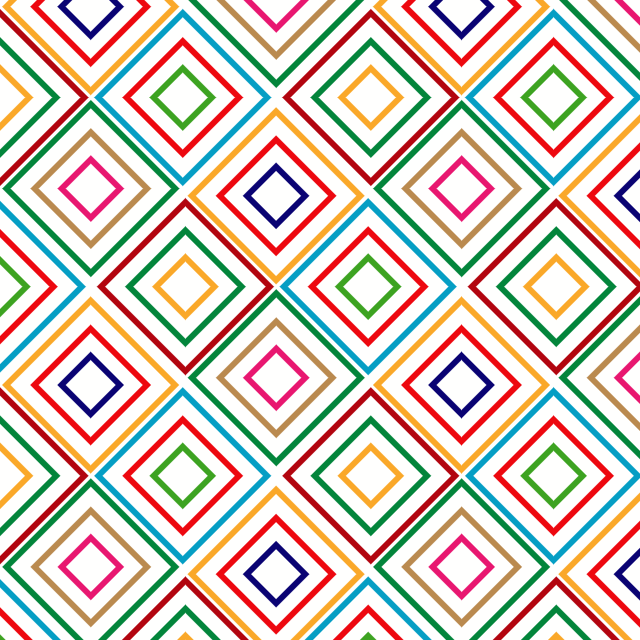
This pattern is drawn by a Shadertoy shader. Its source:

```glsl
// Four families of nested, coloured diamond outlines on white.
// Each family repeats on a centred rectangular lattice; rings are bands of
// the L1 (diamond) distance to the nearest lattice point.

const float UNIT = 1.0 / 768.0;                  // design grid, fraction of canvas height
const vec2  PERIOD = vec2(445.0, 454.0) * UNIT;  // lattice cell, one extra point at its middle
const float RING_RADIUS[3] = float[3](106.3, 72.5, 40.0); // outer tips, in grid steps
const float LINE_SPAN = 10.0 * UNIT;             // line width measured along a diagonal

const vec3 PAPER    = vec3(1.00, 1.00, 0.998);
const vec3 CYAN     = vec3(0.02, 0.62, 0.77);
const vec3 RED      = vec3(0.93, 0.03, 0.06);
const vec3 LIME     = vec3(0.24, 0.64, 0.13);
const vec3 DARK_RED = vec3(0.70, 0.02, 0.06);
const vec3 GREEN    = vec3(0.01, 0.52, 0.23);
const vec3 ORANGE   = vec3(0.98, 0.66, 0.16);
const vec3 TAN      = vec3(0.73, 0.54, 0.31);
const vec3 PINK     = vec3(0.91, 0.09, 0.44);
const vec3 NAVY     = vec3(0.04, 0.01, 0.45);

// One centre per family, and its inks from the outer ring to the inner ring
const vec2 CENTRE[4] = vec2[4](
    vec2(219.3, 651.0), vec2(445.0, 651.0), vec2(109.0, 541.7), vec2(331.3, 533.0));
const vec3 INK[12] = vec3[12](
    CYAN,     RED,   LIME,
    DARK_RED, GREEN, ORANGE,
    GREEN,    TAN,   PINK,
    ORANGE,   RED,   NAVY);

// L1 distance to the nearest point of a plain rectangular lattice
float latticeDistance(vec2 p) {
    vec2 q = abs((fract(p / PERIOD + 0.5) - 0.5) * PERIOD);
    return q.x + q.y;
}

// L1 distance to the nearest point of the centred lattice
float diamondDistance(vec2 p) {
    return min(latticeDistance(p), latticeDistance(p - 0.5 * PERIOD));
}

// Coverage of a diamond outline whose outer tip lies at radius
float ringMask(float dist, float radius, float pixel) {
    float middle = radius - 0.5 * LINE_SPAN;
    float edge = (abs(dist - middle) - 0.5 * LINE_SPAN) * inversesqrt(2.0);
    return 1.0 - smoothstep(-0.7 * pixel, 0.7 * pixel, edge);
}

void mainImage(out vec4 fragColor, in vec2 fragCoord) {
    float pixel = 1.0 / iResolution.y;
    vec2 p = fragCoord * pixel;
    vec3 color = PAPER;

    for (int family = 0; family < 4; family++) {
        float dist = diamondDistance(p - CENTRE[family] * UNIT);
        for (int ring = 0; ring < 3; ring++) {
            float mask = ringMask(dist, RING_RADIUS[ring] * UNIT, pixel);
            color = mix(color, INK[family * 3 + ring], mask);
        }
    }

    fragColor = vec4(color, 1.0);
}
```
